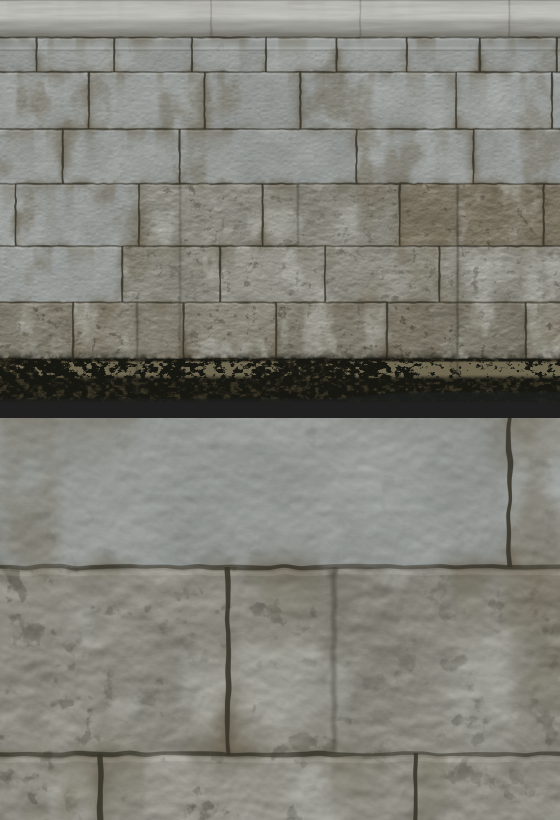
Top: the whole. Bottom: its middle third, enlarged.
A Shadertoy shader for this texture:

```glsl
// Weathered ashlar stone wall: coping, six coursed rows of blocks, dark tidal base.

// Lengths are in hundredths of the canvas height, measured down from the top.
const int COURSES = 7;
const float EDGE[8] = float[8](0.0, 9.3, 17.9, 32.1, 45.7, 61.2, 75.2, 89.3);
// Per course: first joint, pitch, wobble size, wobble rate
const vec4 PITCH[7] = vec4[7](
    vec4(52.5, 37.1, 0.0, 1.0), vec4(10.0, 18.4, 1.1, 1.0),
    vec4(19.6, 29.8, 4.9, 2.3), vec4(14.1, 35.05, 4.9, 2.3),
    vec4(1.6, 33.0, 2.35, 1.3), vec4(29.2, 26.4, 1.45, 1.6),
    vec4(13.4, 29.2, 5.1, 1.3));
// Per course: wobble centre, joint count
const vec2 SPAN[7] = vec2[7](vec2(0, 3), vec2(1, 8), vec2(2.5, 5), vec2(1.5, 4),
    vec2(3.41, 5), vec2(2.58, 4), vec2(3.91, 5));
// Water runs: x, top, bottom, strength
const vec4 RUNS[4] = vec4[4](vec4(34.1, 75.2, 98.0, 0.6), vec4(44.8, 45.7, 89.0, 0.35),
    vec4(74.1, 45.7, 61.2, 0.45), vec4(113.8, 45.7, 94.0, 0.6));

const vec3 COOL = vec3(0.595, 0.61, 0.60);
const vec3 WORN = vec3(0.56, 0.555, 0.52);
const vec3 BROWN = vec3(0.43, 0.40, 0.33);
const vec3 PALE = vec3(0.66, 0.66, 0.63);
const vec3 JOINT = vec3(0.21, 0.20, 0.16);
const vec3 RUST = vec3(0.36, 0.29, 0.18);
const vec3 ALGAE = vec3(0.09, 0.09, 0.07);

float hash(vec2 p) {
    vec3 q = fract(vec3(p.xyx) * 0.1031);
    q += dot(q, q.yzx + 33.33);
    return fract((q.x + q.y) * q.z);
}

float noise(vec2 p) {
    vec2 i = floor(p), f = fract(p);
    f = f * f * (3.0 - 2.0 * f);
    return mix(mix(hash(i), hash(i + vec2(1, 0)), f.x),
               mix(hash(i + vec2(0, 1)), hash(i + vec2(1, 1)), f.x), f.y);
}

float fbm(vec2 p) {
    float sum = 0.0, amp = 0.53;
    for (int i = 0; i < 4; i++) {
        sum += amp * noise(p);
        p = mat2(0.8, 0.6, -0.6, 0.8) * p * 2.03 + 17.0;
        amp *= 0.5;
    }
    return sum;
}

// Slope of a chiselled surface, lit from above
float relief(vec2 p, vec2 scale) {
    return fbm(p * scale) - fbm((p + vec2(0.12, 0.45)) * scale);
}

// x: distance to the nearest upright joint, y: index of the block
vec2 uprights(float x, vec4 pitch, vec2 span) {
    vec2 found = vec2(1e3, 0.0);
    for (float k = 0.0; k < span.y; k++) {
        float joint = pitch.x + pitch.y * k + pitch.z * sin(pitch.w * (k - span.x));
        found = vec2(min(found.x, abs(x - joint)), found.y + step(joint, x));
    }
    return found;
}

float line(float d, float halfWidth, float aa) {
    return 1.0 - smoothstep(halfWidth - aa * 0.5, halfWidth + aa, d);
}

vec3 coping(vec2 p) {
    vec3 c = mix(vec3(0.70, 0.70, 0.68), vec3(0.74, 0.74, 0.72), smoothstep(0.0, 4.0, p.y));
    c = mix(c, vec3(0.61, 0.61, 0.59), smoothstep(4.0, 6.0, p.y));
    c = mix(c, vec3(0.47, 0.47, 0.44), smoothstep(6.5, 9.2, p.y));
    return c + 0.09 * (fbm(p * vec2(0.12, 1.3)) - 0.5) - 0.12 * line(p.y, 0.2, 0.3);
}

vec3 base(vec2 p, float aa) {
    float grit = fbm(p * vec2(0.9, 1.3));
    vec3 c = ALGAE + vec3(0.13, 0.11, 0.07) * smoothstep(0.45, 0.8, grit);
    // Bare stone left above the tide line
    float bare = noise(vec2(p.x * 0.09 + 2.0, 3.0)) * 0.35 + grit * 0.7 + 0.0008 * p.x;
    float band = smoothstep(89.6, 90.3, p.y) * (1.0 - smoothstep(93.0, 94.6, p.y));
    c = mix(c, vec3(0.44, 0.41, 0.32), band * smoothstep(0.56, 0.68, bare));
    float water = smoothstep(98.8, 98.8 + aa + 0.5, p.y + 1.6 * smoothstep(80.0, 105.0, p.x));
    return mix(c, vec3(0.11, 0.12, 0.11), 0.8 * water);
}

vec3 stone(vec2 p, int row, float block) {
    float r = float(row), blotch = fbm(p * 0.13 + r * 7.0);
    float worn = row >= 4 && r + block >= 6.0 ? 1.0 : 0.0;
    float brown = row == 6 ? 0.42 : row == 4 && block > 3.5 ? 0.8 : 0.0;
    vec3 c = mix(mix(COOL, WORN, worn), BROWN, brown);
    c += 0.045 * (hash(vec2(block, r) + 4.0) - 0.5) + 0.11 * (blotch - 0.5);
    // Lime bloom and dirt
    c = mix(c, PALE, worn * 0.65 * smoothstep(0.52, 0.72, fbm(p * vec2(0.15, 0.09) + 31.0)));
    c = mix(c, BROWN, 0.45 * smoothstep(0.56, 0.78, fbm(p * vec2(0.12, 0.08) + 63.0)));
    c -= (0.05 + 0.12 * worn) * smoothstep(0.64, 0.76, fbm(p * 0.65 + 9.0)) * blotch;
    // Tooling: fine on sound blocks, coarse on worn ones
    float tool = mix(0.09 * relief(p, vec2(0.9, 1.6)), 0.20 * relief(p, vec2(0.55, 0.95)), worn);
    if (row == 1) {
        float ledge = p.y - 12.5;
        tool *= smoothstep(-0.2, 0.2, ledge);
        c += 0.05 * line(abs(ledge + 0.5), 0.25, 0.3) - 0.07 * line(abs(ledge), 0.15, 0.25);
    }
    return c + tool;
}

void mainImage(out vec4 fragColor, in vec2 fragCoord) {
    float aa = 100.0 / iResolution.y;
    vec2 p = vec2(fragCoord.x, iResolution.y - fragCoord.y) * aa;
    vec2 q = p + 0.22 * (vec2(noise(p * 0.7), noise(p * 0.7 + 40.0)) - 0.5);

    // Course and bed joints
    int row = 0;
    float bed = 1e3;
    for (int i = 1; i <= COURSES; i++) {
        bed = min(bed, abs(q.y - EDGE[i]));
        if (q.y > EDGE[i]) row = i;
    }
    vec3 color = base(p, aa);
    if (row < COURSES) {
        vec2 joint = uprights(q.x, PITCH[row], SPAN[row]);
        color = row == 0 ? coping(p) : stone(p, row, joint.y);
        // Grime bleeding out of the joints, rust below some of them
        float near = min(bed, joint.x), top = q.y - EDGE[row], foot = EDGE[row + 1] - q.y;
        float damp = smoothstep(0.35, 0.75, fbm(p * 0.2 + 80.0));
        float wall = row == 0 ? 0.15 : 1.0;
        color = mix(color, BROWN * 0.85, wall * 0.65 * damp * exp(-near * 0.9));
        float drip = smoothstep(0.55, 0.85, noise(vec2(p.x * 0.4, float(row) * 5.0)));
        color = mix(color, BROWN, wall * 0.4 * drip * exp(-top * 0.25));
        float rusty = step(0.6, hash(vec2(joint.y + step(0.0, joint.x), row)));
        color = mix(color, RUST, wall * 0.5 * rusty * exp(-joint.x * 0.9 - foot * 0.3));
        // Joints and the lit edge under each bed
        color += 0.05 * wall * line(abs(top - 0.5), 0.15, aa);
        float gap = 0.10 + 0.14 * noise(p * 0.3 + 5.0);
        color = mix(color, JOINT, (row == 0 ? 0.22 : 0.88) * line(joint.x, gap, aa));
        color = mix(color, JOINT, (0.55 + 0.3 * damp) * line(bed, gap * 0.9, aa));
        // Algae creeping up from the tide line
        float creep = exp(-max(89.3 - p.y, 0.0) * 1.1);
        color = mix(color, ALGAE, creep * smoothstep(0.2, 0.7, fbm(p * 0.7)));
    }

    // Water runs
    for (int i = 0; i < 4; i++) {
        vec4 run = RUNS[i];
        float d = abs(q.x - run.x), along = step(run.y, p.y) * step(p.y, run.z);
        float wet = 0.6 * line(d, 0.15, aa + 0.2) + 0.5 * exp(-d * 0.8) * fbm(p * vec2(0.8, 0.25));
        color = mix(color, JOINT, run.w * along * wet);
    }
    fragColor = vec4(clamp(color, 0.0, 1.0), 1.0);
}
```
